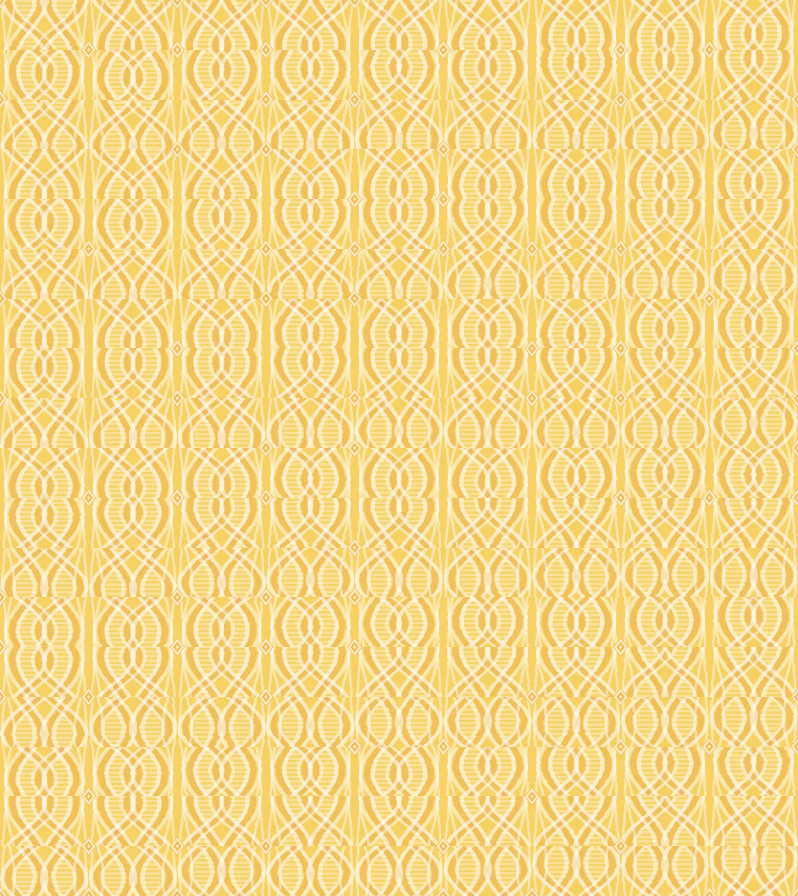
A Shadertoy shader for this pattern:

```glsl
// Mirrored wavy ribbons in ochre and cream on yellow, cut into offset bands.
#define COLS 9.0
#define ROWS 18.0
#define WAVE 0.45
#define ROW_STEP 0.345
#define ROW_SHIFT 0.11
#define COL_DRIFT 0.018
#define OCHRE_WIDTH 0.033
#define CREAM_WIDTH 0.023
#define WEAR 0.010
#define GROUND vec3(0.97, 0.82, 0.40)
#define OCHRE vec3(0.94, 0.755, 0.365)
#define WHITE vec3(1.0, 0.98, 0.95)

const float TAU = 6.2831853;

float hash(vec2 p) {
    vec3 q = fract(p.xyx * 0.1031);
    q += dot(q, q.yzx + 33.33);
    return fract((q.x + q.y) * q.z);
}

// Coverage of a stripe from the distance to its centre line.
float stripe(float d, float halfWidth, float aa) {
    return 1.0 - smoothstep(halfWidth - aa, halfWidth + aa, abs(d));
}

// Wavy ribbon and its reflection, kept nearly equally thick where it slants.
vec2 ribbon(float u, float centre, float amp, float phase, float halfWidth, float aa) {
    float x = centre + amp * cos(TAU * phase);
    float aspect = iResolution.x * ROWS / (iResolution.y * COLS);
    float slope = amp * TAU * WAVE * sin(TAU * phase) * aspect;
    float slant = sqrt(1.0 + 0.6 * slope * slope);
    return vec2(stripe((u - x) / slant, halfWidth, aa),
                stripe((u + x) / slant, halfWidth, aa));
}

// Lays both translucent arms of a ribbon, so that crossings turn white.
vec3 layCream(vec3 col, vec2 arms, float alpha) {
    col = mix(col, WHITE, alpha * arms.x);
    return mix(col, WHITE, alpha * arms.y);
}

void mainImage(out vec4 fragColor, in vec2 fragCoord) {
    vec2 uv = fragCoord / iResolution.xy;
    vec2 p = vec2(uv.x * COLS, (1.0 - uv.y) * ROWS);
    vec2 cell = floor(p);
    vec2 f = fract(p) - 0.5;
    float aa = 0.6 * COLS / iResolution.x;

    // Bands restart the wave in a cycle of three; columns drift slowly.
    float row = cell.y - 1.0;
    float phase = row * ROW_STEP + ROW_SHIFT * sin(TAU * row / 3.0 + 3.3);
    phase += cell.x * COL_DRIFT + (hash(cell) - 0.5) * 0.07 + f.y * WAVE;
    float swing = cos(TAU * phase);

    // Ragged ribbon edges along fine horizontal threads.
    float thread = floor(p.y * 14.0);
    float u = abs(f.x) + (hash(vec2(thread, cell.x)) - 0.5) * WEAR;

    // Pale ladder strokes between the ribbons.
    vec3 col = GROUND;
    float oval = stripe(u - 0.19, 0.13 * abs(swing), 0.02) * step(0.2, abs(swing));
    float rungs = smoothstep(-0.5, 0.5, sin(TAU * p.y * 11.0 + 4.0 * hash(cell)));
    col = mix(col, WHITE, oval * (0.06 + 0.30 * rungs));

    // Ochre ribbons, warmer where they overlap.
    vec2 innerOchre = ribbon(u, 0.17, -0.24, phase, OCHRE_WIDTH, aa);
    vec2 outerOchre = ribbon(u, 0.20, 0.16, phase, OCHRE_WIDTH, aa);
    float a = max(innerOchre.x, innerOchre.y);
    float b = max(outerOchre.x, outerOchre.y);
    col = mix(col, OCHRE, max(a, b));
    col = mix(col, vec3(0.94, 0.71, 0.38), 0.6 * a * b);

    // Broad cream ribbons run beside the ochre ones and cross them.
    col = layCream(col, ribbon(u, 0.235, -0.24, phase, CREAM_WIDTH, aa), 0.60);
    col = layCream(col, ribbon(u, 0.135, 0.16, phase, CREAM_WIDTH, aa), 0.60);
    col = layCream(col, ribbon(u, 0.270, 0.16, phase, CREAM_WIDTH, aa), 0.50);
    col = layCream(col, ribbon(u, 0.105, -0.24, phase, 0.8 * CREAM_WIDTH, aa), 0.50);

    // Narrow cream lines sway between the ribbons and the seams.
    col = layCream(col, ribbon(u, 0.385, 0.05, phase, 0.7 * CREAM_WIDTH, aa), 0.48);
    col = layCream(col, ribbon(u, 0.455, -0.02, phase, 0.6 * CREAM_WIDTH, aa), 0.48);

    // Nested diamonds on some of the seam corners.
    float seam = 0.5 - abs(f.x);
    float diamond = seam + 0.45 * (0.5 - abs(f.y));
    float present = step(0.55, hash(floor(p + 0.5) + 7.0));
    float inside = present * (1.0 - smoothstep(0.085 - aa, 0.085 + aa, diamond));
    float rings = max(stripe(diamond - 0.062, 0.014, aa), stripe(diamond, 0.018, aa));
    col = mix(col, mix(OCHRE, WHITE, 0.7 * rings), inside);

    fragColor = vec4(col, 1.0);
}
```
